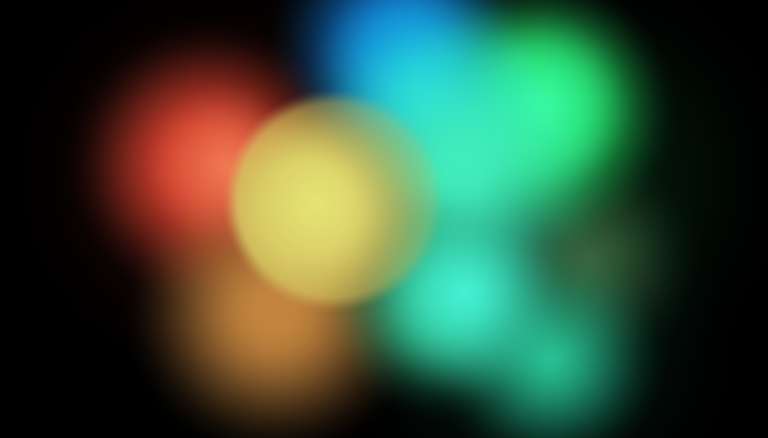
Write a Shadertoy shader that draws this background.

```glsl
// Soft, blurred pools of coloured light merging on a black backdrop.

// Coverage of a soft disc: one half at the radius, fading over +-softness.
float softDisc(vec2 p, vec2 center, float radius, float softness) {
    return 1.0 - smoothstep(radius - softness, radius + softness, length(p - center));
}

// Lays a soft coloured disc over the base colour.
vec3 addGlow(vec3 base, vec2 p, vec2 center, float radius, float softness, vec3 tint, float opacity) {
    return mix(base, tint, opacity * softDisc(p, center, radius, softness));
}

// Faint wide halos that carry the light into the dark.
vec3 paintHalos(vec3 color, vec2 p) {
    color = addGlow(color, p, vec2(-0.38, 0.10), 0.26, 0.25, vec3(0.60, 0.14, 0.09), 0.20);
    color = addGlow(color, p, vec2(0.44, 0.10), 0.26, 0.25, vec3(0.08, 0.50, 0.22), 0.22);
    return addGlow(color, p, vec2(0.36, -0.28), 0.25, 0.22, vec3(0.06, 0.48, 0.34), 0.20);
}

// Red and amber pools on the left.
vec3 paintWarmSide(vec3 color, vec2 p) {
    color = addGlow(color, p, vec2(-0.40, 0.125), 0.195, 0.14, vec3(0.83, 0.25, 0.18), 1.0);
    color = addGlow(color, p, vec2(-0.25, -0.21), 0.195, 0.16, vec3(0.78, 0.53, 0.25), 0.97);
    return addGlow(color, p, vec2(-0.36, 0.12), 0.08, 0.12, vec3(0.97, 0.53, 0.36), 0.85);
}

// Blue, green and mint pools on the upper right.
vec3 paintCoolSide(vec3 color, vec2 p) {
    color = addGlow(color, p, vec2(0.035, 0.40), 0.175, 0.14, vec3(0.06, 0.46, 0.82), 1.0);
    color = addGlow(color, p, vec2(0.47, -0.09), 0.11, 0.15, vec3(0.32, 0.52, 0.32), 0.70);
    color = addGlow(color, p, vec2(0.35, 0.25), 0.205, 0.12, vec3(0.13, 0.77, 0.35), 1.0);
    color = addGlow(color, p, vec2(0.36, 0.26), 0.10, 0.12, vec3(0.20, 0.99, 0.60), 1.0);
    color = addGlow(color, p, vec2(0.09, 0.29), 0.15, 0.14, vec3(0.12, 0.82, 0.89), 0.95);
    return addGlow(color, p, vec2(0.17, 0.11), 0.19, 0.17, vec3(0.26, 0.95, 0.76), 0.95);
}

// Green-edged turquoise pools on the lower right.
vec3 paintLowerPools(vec3 color, vec2 p) {
    color = addGlow(color, p, vec2(0.13, -0.19), 0.15, 0.13, vec3(0.18, 0.76, 0.53), 0.90);
    color = addGlow(color, p, vec2(0.38, -0.32), 0.125, 0.15, vec3(0.17, 0.80, 0.61), 0.95);
    return addGlow(color, p, vec2(0.185, -0.17), 0.115, 0.14, vec3(0.27, 0.96, 0.85), 0.95);
}

// Yellow disc with a firm rim on the left, dissolving towards the right.
vec3 paintYellowDisc(vec3 color, vec2 p) {
    float rim = softDisc(p, vec2(-0.112, 0.043), 0.238, 0.022);
    float fade = softDisc(p, vec2(-0.18, 0.02), 0.245, 0.15);
    float core = softDisc(p, vec2(-0.15, 0.035), 0.11, 0.15);
    vec3 yellow = mix(vec3(0.82, 0.74, 0.36), vec3(0.90, 0.90, 0.46), core);
    return mix(color, yellow, rim * fade);
}

void mainImage(out vec4 fragColor, in vec2 fragCoord) {
    // Centred coordinates, one unit per canvas height.
    vec2 p = (fragCoord - 0.5 * iResolution.xy) / iResolution.y;

    vec3 color = paintHalos(vec3(0.0), p);
    color = paintWarmSide(color, p);
    color = paintCoolSide(color, p);
    color = paintLowerPools(color, p);
    color = paintYellowDisc(color, p);

    fragColor = vec4(color, 1.0);
}
```
